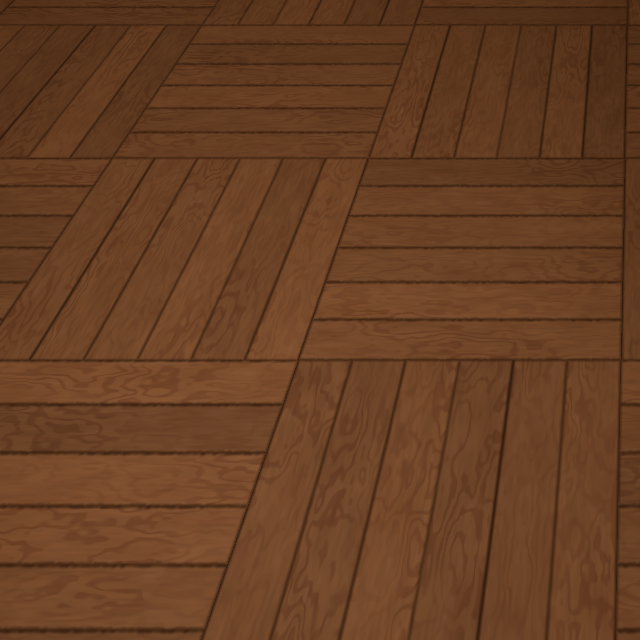
Give the GLSL for this texture, as a WebGL 1 fragment shader.

```glsl
precision highp float;
// Parquet floor seen in perspective: square tiles of six planks, turned by
// a quarter in a checkerboard. Each pixel is projected onto the floor plane,
// then plank tone, contour-like grain, dark seams and soft light are layered.

uniform vec2 u_resolution;

// Projection, in canvas units with y measured down from the top
const float HORIZON = -0.974;      // height of the vanishing line
const float VANISH_X = 1.0;        // vanishing point of the receding seams
const float TILE_SPREAD = 0.328;   // tile width gained per unit below horizon
const float TILE_DEPTH = 5.946;    // foreshortening of the tile rows
const vec2 FLOOR_SHIFT = vec2(0.059, -3.869);

// Planks and seams, in tile units
const float PLANKS = 6.0;
const float SEAM_ACROSS = 0.0042;  // half width of receding seams
const float SEAM_LEVEL = 0.0062;   // half width of level seams
const float END_SEAM = 0.0040;     // half width at plank ends
const float TONE_RANGE = 0.13;
const float RING_COUNT = 27.0;

const vec3 WOOD_LIGHT = vec3(0.455, 0.288, 0.170);
const vec3 WOOD_DARK = vec3(0.395, 0.235, 0.130);
const vec3 GRAIN_RED = vec3(0.345, 0.188, 0.105);
const vec3 SEAM_COLOR = vec3(0.155, 0.080, 0.032);
const vec3 FLECK_COLOR = vec3(0.500, 0.350, 0.225);

// Soft light; shade turns warmer as it darkens
const vec2 LIGHT_CENTER = vec2(0.42, 0.85);
const float LIGHT_PEAK = 1.08;
const float LIGHT_FALLOFF = 0.41;
const vec3 SHADE_TINT = vec3(0.92, 1.10, 1.50);

float hash(vec2 p) {
  vec3 q = fract(p.xyx * 0.1031);
  q += dot(q, q.yzx + 33.33);
  return fract((q.x + q.y) * q.z);
}

float noise(vec2 p) {
  vec2 i = floor(p);
  vec2 f = fract(p);
  f = f * f * (3.0 - 2.0 * f);
  return mix(mix(hash(i), hash(i + vec2(1.0, 0.0)), f.x),
             mix(hash(i + vec2(0.0, 1.0)), hash(i + 1.0), f.x), f.y);
}

// Coverage of a line of given half width, softened by the pixel footprint
float lineMask(float dist, float halfWidth, float footprint) {
  float soft = footprint + 0.0030;
  return 1.0 - smoothstep(halfWidth - soft, halfWidth + soft, dist);
}

// Wood of one plank; p = (along, across) in tile units
vec3 plankColor(vec2 p, float seed, float footprint) {
  vec2 q = p + seed * vec2(37.0, 91.0);

  // Contours of stretched noise give arched growth rings
  float field = noise(q * vec2(4.5, 14.0)) + 0.32 * noise(q * vec2(12.0, 38.0))
              + 0.12 * noise(q * vec2(34.0, 80.0));
  float rings = smoothstep(-0.2, 1.0, sin(field * RING_COUNT));
  float patches = smoothstep(0.35, 0.85, noise(q * vec2(3.0, 10.0) + 40.0));

  // Fine fibres vanish where they get smaller than a pixel
  float fibre = noise(q * vec2(22.0, 130.0)) - 0.5;
  fibre *= 1.0 - smoothstep(0.004, 0.012, footprint);
  float mottle = noise(q * vec2(9.0, 24.0) + 17.0);

  vec3 color = mix(WOOD_DARK, WOOD_LIGHT, 0.48 + 0.52 * mottle);
  color = mix(color, GRAIN_RED, rings * (0.16 + 0.30 * patches));
  return color * (1.0 + 0.08 * fibre + TONE_RANGE * (fract(seed * 7.13) - 0.5));
}

void main() {
  vec2 screen = gl_FragCoord.xy / u_resolution;
  screen.y = 1.0 - screen.y;

  // Project onto the floor and measure the size of a pixel there
  float depth = screen.y - HORIZON;
  vec2 ground = vec2((screen.x - VANISH_X) / (TILE_SPREAD * depth),
                     TILE_DEPTH / depth) + FLOOR_SHIFT;
  vec2 pixel = vec2(1.0 / (TILE_SPREAD * depth), TILE_DEPTH / (depth * depth))
             / u_resolution;

  // Turn every other tile: x runs along the plank, y across it
  vec2 tile = floor(ground);
  vec2 local = ground - tile;
  bool level = mod(tile.x + tile.y, 2.0) > 0.5;
  vec2 p = level ? local : local.yx;
  vec2 foot = level ? pixel : pixel.yx;

  float row = p.y * PLANKS;
  vec2 tileKey = tile * vec2(13.0, 17.0) + 211.0;
  float seed = hash(tileKey + floor(row) * vec2(1.0, 5.0));
  vec3 color = plankColor(p, seed, foot.y);

  // Seams between planks, each of its own strength, level ones ragged
  float edge = floor(row + 0.5);
  float strength = mix(0.50, 0.90, hash(tileKey + edge * vec2(3.0, 7.0) + 50.0));
  strength = level ? 0.62 : strength;
  float ragged = level ? noise(vec2(p.x * 90.0, edge * 9.0 + tile.y)) - 0.5 : 0.0;
  float sideDist = (row - edge) / PLANKS + ragged * 0.003;
  float sideWidth = level ? SEAM_LEVEL : SEAM_ACROSS;
  float side = lineMask(abs(sideDist), sideWidth, foot.y);
  side *= strength * (1.0 + 0.35 * ragged);
  float ends = lineMask(min(p.x, 1.0 - p.x), END_SEAM, foot.x) * 0.58;
  color = mix(color, SEAM_COLOR, max(side, ends));

  // Pale worn flecks beside the level seams
  float fleck = smoothstep(0.60, 0.90, noise(vec2(p.x * 95.0, edge * 13.0 + 5.0)));
  fleck *= lineMask(abs(sideDist - 0.007), 0.003, foot.y);
  color = mix(color, FLECK_COLOR, level ? fleck * 0.35 : 0.0);

  vec2 fromLight = screen - LIGHT_CENTER;
  float light = LIGHT_PEAK - LIGHT_FALLOFF * dot(fromLight, fromLight);
  gl_FragColor = vec4(color * pow(vec3(light), SHADE_TINT), 1.0);
}
```
